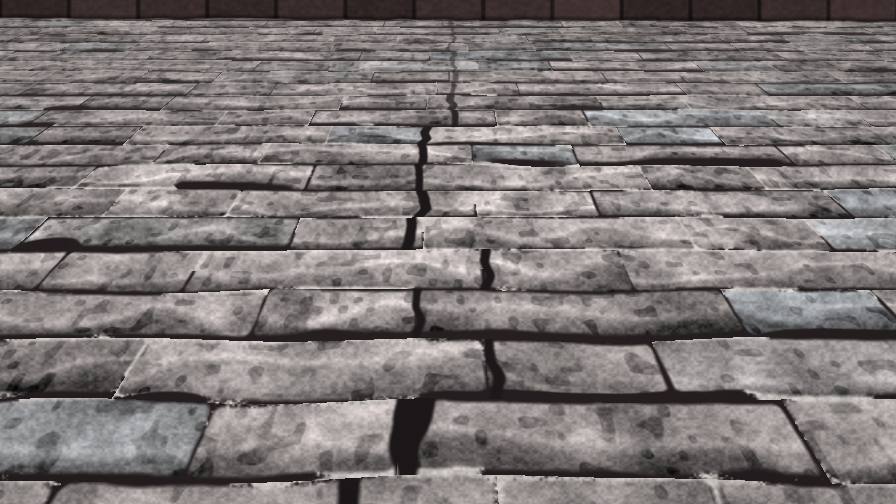
Write a Shadertoy shader that draws this texture.

```glsl
#define HORIZON 0.294
#define COURSE_SCALE 8.71
#define BOND_PERIOD 1.03
#define HEADER_WIDTH 0.34
#define JOINT 0.035
#define RAGGED 0.13
#define BAND_HEIGHT 0.04
#define SHADOW_COLOR vec3(0.14, 0.115, 0.12)
#define MORTAR_COLOR vec3(0.79, 0.765, 0.75)
#define STONE_TINT vec3(1.03, 0.985, 0.975)
#define BAND_COLOR vec3(0.23, 0.18, 0.175)

float hash(vec2 p) {
    vec3 q = fract(p.xyx * vec3(0.1031, 0.1030, 0.0973));
    q += dot(q, q.yzx + 33.33);
    return fract((q.x + q.y) * q.z);
}

float noise(vec2 p) {
    vec2 i = floor(p), f = fract(p);
    f = f * f * (3.0 - 2.0 * f);
    return mix(mix(hash(i), hash(i + vec2(1, 0)), f.x),
               mix(hash(i + vec2(0, 1)), hash(i + vec2(1, 1)), f.x), f.y);
}

float fbm(vec2 p) {
    float sum = 0.0, amp = 0.53;
    for (int i = 0; i < 4; i++) {
        sum += amp * noise(p);
        p = mat2(1.7, 1.1, -1.1, 1.7) * p + 7.3;
        amp *= 0.5;
    }
    return sum;
}

float roundedBox(vec2 p, vec2 halfSize, float radius) {
    vec2 q = abs(p) - halfSize + radius;
    return length(max(q, 0.0)) + min(max(q.x, q.y), 0.0) - radius;
}

// Position of the open fissure in a course
float crackCenter(float row, float odd) {
    if (row < 6.5) return -0.155;
    if (row < 10.5) return mix(0.09, -0.065, odd);
    return (row < 15.5 ? -0.085 : 0.02) + 0.03 * (hash(vec2(row, 4.0)) - 0.5);
}

vec3 wall(vec2 world, vec2 uv, float grit, float pixel) {
    float x = world.x;
    float course = world.y + 0.14 * (noise(vec2(x * 3.0, world.y * 0.7)) - 0.5);
    float row = floor(course), f = course - row;
    float odd = mod(row, 2.0);

    // Flemish bond: long and short bricks alternate
    float jitter = hash(vec2(row, 9.0)) - 0.5;
    float offset = mix(0.09, -0.07, odd) + jitter * (row > 15.5 ? 0.5 : 0.03);
    float along = x - offset;
    float period = floor(along / BOND_PERIOD);
    float s = along - period * BOND_PERIOD;
    float split = mix(HEADER_WIDTH, BOND_PERIOD - HEADER_WIDTH, odd);
    float second = step(split, s);
    float left = split * second;
    float width = mix(split, BOND_PERIOD - split, second);
    vec2 id = vec2(period * 2.0 + second + 40.0, row);
    float shade = hash(id), overhang = pow(hash(id + 17.0), 4.0);

    // Worn brick outline, measured in course heights
    vec2 stonePos = vec2(x * 9.0, course * 1.25) + id * 3.7;
    float rough = fbm(stonePos), coarse = noise(stonePos * vec2(0.6, 1.0) + 5.0);
    float pocket = smoothstep(0.74, 0.92, noise(vec2(x * 4.0, course * 0.9) + 21.0));
    float low = JOINT + 0.13 * overhang + 0.22 * pocket;
    float high = 1.0 - JOINT;
    vec2 center = vec2((s - left - 0.5 * width) * world.y, f - 0.5 * (low + high));
    vec2 halfSize = vec2(0.5 * width * world.y - JOINT, 0.5 * (high - low));
    float edge = roundedBox(center, halfSize, 0.12) + RAGGED * (rough - 0.46);

    // Brick face: pale worn top, pitted darker lip
    float ledge = f - 0.38 - 0.7 * (coarse - 0.5) - 0.35 * (rough - 0.5);
    float light = 0.48 + 0.15 * (shade - 0.5) + 0.52 * (rough - 0.48);
    light += 0.11 * smoothstep(-0.12, 0.12, ledge);
    light += 0.09 * exp(-pow(ledge * 11.0 - 1.0, 2.0));
    light -= 0.12 * smoothstep(0.3, 0.0, f - low);
    light -= 0.15 * smoothstep(0.66, 0.8, noise(stonePos * 4.0));
    light += 0.23 * (grit - 0.5);
    light *= mix(0.84, 1.0, smoothstep(-0.14, 0.02, -edge));
    vec3 tint = mix(STONE_TINT, vec3(0.98, 1.0, 1.025), smoothstep(0.75, 1.0, hash(id + 5.0)));
    vec3 brick = light * tint;

    // Joints: crumbling pale mortar or deep shadow
    float mortar = noise(vec2(x * 7.0, row * 2.3 + f)) + 0.25 * (grit - 0.5);
    mortar += 0.16 * step(0.5, f) - 0.6 * overhang - pocket;
    vec3 joint = mix(SHADOW_COLOR, MORTAR_COLOR * (0.82 + 0.3 * grit), smoothstep(0.4, 0.58, mortar));
    float soft = pixel + 0.025;
    vec3 color = mix(joint, brick, smoothstep(soft, -soft, edge));

    // Open fissure, widest near the bottom
    float gap = 0.008 + 0.009 * hash(vec2(row, 31.0));
    gap += 0.022 * step(abs(row - 7.0), 0.5) * smoothstep(-0.2, 0.9, f);
    float bend = 0.02 * (noise(vec2(row * 5.0, f * 3.0)) - 0.5);
    float crack = (abs(x - crackCenter(row, odd) - bend) - gap) * world.y;
    crack += 0.07 * (rough - 0.5);
    float strength = mix(1.0, 0.55, smoothstep(15.0, 19.0, row));
    return mix(color, SHADOW_COLOR * 0.75, strength * smoothstep(soft, -soft, crack));
}

void mainImage(out vec4 fragColor, in vec2 fragCoord) {
    vec2 uv = fragCoord / iResolution.y;
    float aspect = iResolution.x / iResolution.y;
    float down = 1.0 - uv.y, depth = down + HORIZON;

    // Receding wall plane
    vec2 world = vec2((uv.x - 0.5 * aspect) / depth, COURSE_SCALE / depth);
    float pixel = world.y * world.y / (COURSE_SCALE * iResolution.y);
    float grit = 0.55 * noise(uv * vec2(95.0, 125.0)) + 0.45 * noise(uv * vec2(190.0, 230.0) + 9.0);
    vec3 color = wall(world, uv, grit, pixel);

    // Distant haze lowers contrast
    color = mix(color, vec3(0.43, 0.405, 0.40), 0.3 * smoothstep(0.35, 0.05, down));

    // Dark course along the top
    float bandEdge = BAND_HEIGHT + 0.007 * (uv.x / aspect - 0.5) + 0.004 * (noise(uv * 25.0) - 0.5);
    float cell = uv.x / 0.137, seam = abs(fract(cell) - 0.5);
    vec3 band = BAND_COLOR * (0.75 + 0.4 * hash(vec2(floor(cell), 3.0)) + 0.3 * (grit - 0.5));
    band *= 1.0 - 0.5 * smoothstep(0.45, 0.49, seam);
    band *= 1.0 - 0.5 * smoothstep(0.012, 0.0, bandEdge - down);
    color = mix(color, band, smoothstep(0.003, -0.003, down - bandEdge));

    // Gentle falloff at the corners
    vec2 fromCenter = vec2(uv.x / aspect, uv.y) - 0.5;
    color *= 1.06 - 0.3 * dot(fromCenter, fromCenter);
    fragColor = vec4(clamp(color, 0.0, 1.0), 1.0);
}
```
